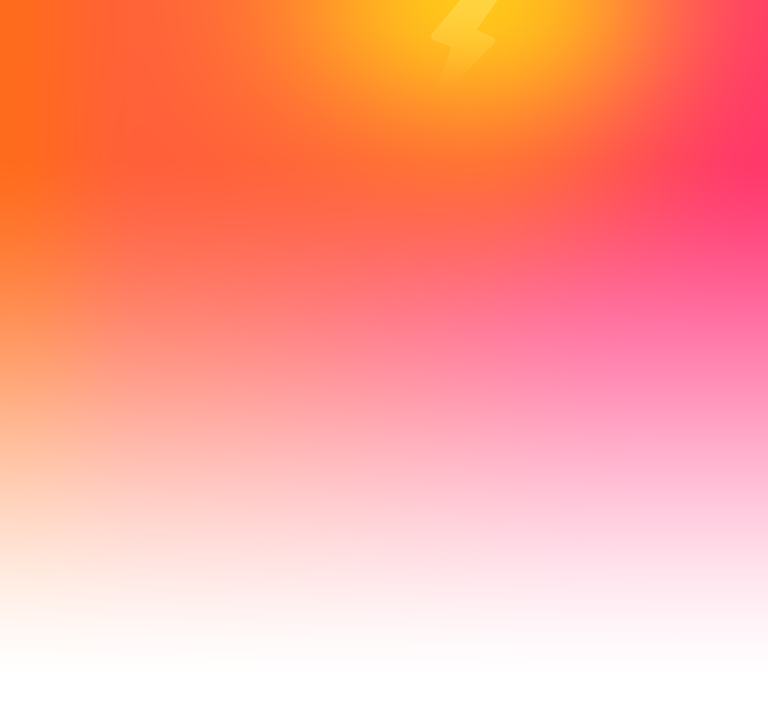
Reproduce this background procedurally as a WebGL 1 fragment shader.

```glsl
precision highp float;
// A warm sunset wash: amber, coral and rose blend sideways, turn pink and
// fade to white downwards, under a golden glow at the top edge. A translucent
// rounded bolt, drawn as a polygon distance field, dissolves into the glow.

uniform vec2 u_resolution;

const vec3 AMBER = vec3(1.0, 0.42, 0.11);
const vec3 CORAL = vec3(1.0, 0.37, 0.23);
const vec3 ROSE  = vec3(1.0, 0.21, 0.42);
const vec3 PINK  = vec3(1.0, 0.25, 0.52);
const vec3 GOLD  = vec3(1.0, 0.78, 0.10);
const vec3 LEMON = vec3(1.0, 0.86, 0.36);

// Adds the polygon edge a-b to a squared distance and an inside/outside sign.
void addEdge(vec2 p, vec2 a, vec2 b, inout float dist2, inout float side) {
  vec2 e = b - a;
  vec2 w = p - a;
  vec2 r = w - e * clamp(dot(w, e) / dot(e, e), 0.0, 1.0);
  dist2 = min(dist2, dot(r, r));
  bool above = p.y >= a.y;
  bool below = p.y < b.y;
  bool left = e.x * w.y > e.y * w.x;
  if ((above && below && left) || (!above && !below && !left)) side = -side;
}

// Signed distance to the bolt, with corners rounded by the given radius.
float boltDistance(vec2 p, float radius) {
  vec2 topLeft  = vec2(0.027, 0.030);
  vec2 topRight = vec2(0.061, 0.030);
  vec2 notchR   = vec2(0.009, -0.0435);
  vec2 barbR    = vec2(0.038, -0.056);
  vec2 tip      = vec2(-0.036, -0.130);
  vec2 notchL   = vec2(-0.010, -0.061);
  vec2 barbL    = vec2(-0.040, -0.050);
  float dist2 = 1.0;
  float side = 1.0;
  addEdge(p, topLeft, topRight, dist2, side);
  addEdge(p, topRight, notchR, dist2, side);
  addEdge(p, notchR, barbR, dist2, side);
  addEdge(p, barbR, tip, dist2, side);
  addEdge(p, tip, notchL, dist2, side);
  addEdge(p, notchL, barbL, dist2, side);
  addEdge(p, barbL, topLeft, dist2, side);
  return side * sqrt(dist2) - radius;
}

// Sideways colour blend that shifts to pink with depth below the top.
vec3 sunset(float x, float depth) {
  vec3 col = mix(AMBER, CORAL, smoothstep(0.0, 0.2, x));
  col = mix(col, ROSE, smoothstep(0.6, 1.0, x));
  float dusk = smoothstep(0.2, 0.5, depth) * smoothstep(0.05, 0.9, x);
  return mix(col, PINK, dusk);
}

// Soft elliptical falloff, 1 at the centre.
float glow(vec2 offset, vec2 size) {
  vec2 q = offset / size;
  return exp(-dot(q, q));
}

// Fade to white: starts with a visible slope and eases out at the bottom.
float whiteFade(float depth) {
  float t = clamp((depth - 0.22) / 0.71, 0.0, 1.0);
  return mix(t, smoothstep(0.0, 1.0, t), 0.6);
}

void main() {
  vec2 uv = gl_FragCoord.xy / u_resolution;
  float depth = 1.0 - uv.y;

  // Background wash
  vec3 col = sunset(uv.x, depth);
  col = mix(col, GOLD, glow(vec2(uv.x - 0.615, depth), vec2(0.245, 0.18)));
  col = mix(col, vec3(1.0), whiteFade(depth));

  // Bolt, dissolving towards its tip
  vec2 p = (uv - vec2(0.604, 1.0)) * vec2(u_resolution.x / u_resolution.y, 1.0);
  float d = boltDistance(p, 0.005);
  float soft = 1.0 / u_resolution.y;
  float fill = 1.0 - smoothstep(-soft, soft, d);
  float rim = fill * smoothstep(-0.003, -0.0005, d);
  float fade = smoothstep(-0.135, 0.02, p.y);
  col = mix(col, LEMON, fade * (0.6 * fill + 0.2 * rim));

  gl_FragColor = vec4(col, 1.0);
}
```
